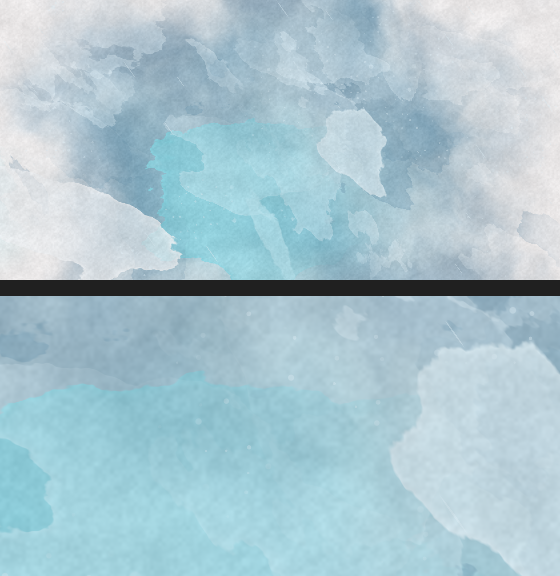
Top, the full canvas; bottom, a detail of the centre.
Reproduce this background procedurally as a Shadertoy shader.

```glsl
// Layered watercolour on paper: a steel-blue wash with a turquoise pool,
// fading to warm white at the borders. Ragged translucent blots, brush
// streaks, droplets and grain are laid over it with noise and hashes.

const vec3 STEEL = vec3(0.43, 0.59, 0.68);
const vec3 SLATE = vec3(0.60, 0.68, 0.74);
const vec3 MIST = vec3(0.76, 0.82, 0.85);
const vec3 TURQUOISE = vec3(0.50, 0.79, 0.84);
const vec3 PAPER = vec3(0.91, 0.90, 0.90);

float hash(vec2 p) {
    vec3 q = fract(vec3(p.xyx) * 0.1031);
    q += dot(q, q.yzx + 33.33);
    return fract((q.x + q.y) * q.z);
}

vec2 hash2(vec2 p) { return vec2(hash(p), hash(p + 71.7)); }

float noise(vec2 p) {
    vec2 i = floor(p), f = fract(p);
    f = f * f * (3.0 - 2.0 * f);
    return mix(mix(hash(i), hash(i + vec2(1, 0)), f.x),
               mix(hash(i + vec2(0, 1)), hash(i + vec2(1, 1)), f.x), f.y);
}

vec2 turn(vec2 p, float a) {
    float c = cos(a), s = sin(a);
    return vec2(c * p.x + s * p.y, c * p.y - s * p.x);
}

float fbm(vec2 p) {
    float sum = 0.0, amp = 0.5;
    for (int i = 0; i < 6; i++) {
        sum += amp * noise(p);
        p = turn(p, 0.6) * 2.03 + 11.3;
        amp *= 0.5;
    }
    return sum;
}

float glow(vec2 p, vec2 centre, vec2 radius) {
    vec2 d = (p - centre) / radius;
    return exp(-dot(d, d));
}

// Approximate signed depth inside a ragged ellipse
float blot(vec2 p, vec2 centre, vec2 radius, float angle, float rough, float seed) {
    vec2 q = turn(p - centre, angle);
    float ragged = fbm(q * vec2(5.0, 9.0) + seed * 17.0 + 40.0) - 0.5;
    return (1.0 - length(q / radius)) * min(radius.x, radius.y) + rough * ragged;
}

// Translucent paint with a crisp border and a slightly denser rim
vec3 glaze(vec3 under, vec3 tint, float depth, float opacity) {
    float cover = smoothstep(-0.002, 0.004, depth);
    float rim = exp(-max(depth, 0.0) * 90.0);
    return mix(under, tint, clamp(opacity * cover * (0.85 + 0.4 * rim), 0.0, 1.0));
}

// Scattered round or elongated marks, one per cell
float marks(vec2 p, float cells, vec2 size, float density, float seed) {
    vec2 g = p * cells, id = floor(g);
    vec2 h = hash2(id + seed);
    vec2 d = (fract(g) - 0.5 - (h - 0.5) * 0.4) / (size * (0.3 + 0.7 * h.y));
    return step(hash(id + seed + 9.1), density) * (1.0 - smoothstep(0.7, 1.1, length(d)));
}

// Share of bare paper: high at the borders, broken by clouds
float paleness(vec2 p, float cloud) {
    float d = length((p - vec2(1.03, 0.5)) * vec2(1.0, 0.75));
    d += 0.28 * glow(p, vec2(0.62, 1.05), vec2(0.28, 0.25));
    d += 0.18 * glow(p, vec2(1.5, 1.0), vec2(0.25, 0.2));
    d -= 0.20 * glow(p, vec2(0.32, 0.62), vec2(0.3, 0.2));
    return smoothstep(0.45, 0.98, d + (cloud - 0.48) * 0.55);
}

vec3 wash(vec2 p, float cloud, float pale) {
    vec3 col = mix(SLATE, MIST, smoothstep(0.36, 0.68, cloud));
    float hollow = glow(p, vec2(0.85, 0.84), vec2(0.22, 0.16))
                 + glow(p, vec2(1.28, 0.88), vec2(0.16, 0.2))
                 + glow(p, vec2(0.50, 0.42), vec2(0.17, 0.28))
                 + glow(p, vec2(1.12, 0.20), vec2(0.25, 0.13))
                 + glow(p, vec2(1.56, 0.55), vec2(0.2, 0.2));
    col = mix(col, STEEL, min(hollow, 1.0) * (0.95 - 0.5 * cloud));
    col = mix(col, TURQUOISE, 0.55 * glow(p, vec2(0.98, 0.28), vec2(0.42, 0.3)));
    col = mix(col, PAPER, pale);
    return mix(col, TURQUOISE, 0.7 * glow(p, vec2(-0.03, 0.3), vec2(0.12, 0.13)));
}

void mainImage(out vec4 fragColor, in vec2 fragCoord) {
    vec2 p = fragCoord / iResolution.y;
    p.x *= 2.0 * iResolution.y / iResolution.x;
    vec2 bent = p + 0.28 * (vec2(fbm(p * 3.0), fbm(p * 3.0 + 31.0)) - 0.48);
    float cloud = fbm(bent * 3.5 + 5.0);
    float pale = paleness(bent, cloud);
    vec3 col = wash(bent, cloud, pale);

    // Turquoise pool, sharp at its upper left and dissolving to the right
    float pool = blot(p, vec2(0.91, 0.30), vec2(0.38, 0.30), 0.2, 0.32, 1.0);
    col = glaze(col, TURQUOISE + 0.12 * (cloud - 0.45), pool, 0.85 * smoothstep(1.4, 0.65, bent.x));

    // Scattered light and dark glazes, each fading along its own direction
    for (int i = 0; i < 30; i++) {
        float k = float(i);
        vec2 h = hash2(vec2(k, 3.7)), s = hash2(vec2(k, 19.3));
        vec2 centre = vec2(2.0, 1.0) * fract(h + k * vec2(0.618, 0.382));
        vec2 radius = mix(0.06, 0.24, s.x * s.x) * vec2(1.35, 0.85);
        float depth = blot(p, centre, radius, -1.4 + 1.3 * s.y, 0.30, k);
        float fade = smoothstep(-0.14, 0.12, dot(p - centre, turn(vec2(1, 0), 6.28 * h.x)));
        bool dark = i % 4 == 0;
        vec3 tint = dark ? mix(STEEL, SLATE, pale) : mix(mix(col, MIST, 0.6) + 0.06, PAPER, pale);
        col = glaze(col, tint, depth, (dark ? 0.38 : 0.55) * (0.2 + 0.8 * fade));
    }

    // Opaque pale strokes
    col = glaze(col, vec3(0.90, 0.91, 0.92), blot(p, vec2(0.2, 0.2), vec2(0.36, 0.14), -0.3, 0.20, 4.0), 0.75);
    col = glaze(col, vec3(0.80, 0.87, 0.90), blot(p, vec2(1.27, 0.48), vec2(0.13, 0.075), -1.0, 0.16, 7.0), 0.85);
    col = glaze(col, vec3(0.68, 0.85, 0.89), blot(p, vec2(0.99, 0.12), vec2(0.18, 0.05), -1.1, 0.10, 9.0), 0.7);

    // Slanted streaks and droplets gathered in patches
    float patches = smoothstep(0.46, 0.64, fbm(p * 4.0 + 60.0));
    float streaks = marks(turn(p, -0.95), 7.0, vec2(0.28, 0.014), 0.3, 5.0);
    float drops = max(marks(p, 38.0, vec2(0.17), 0.3, 2.0), marks(p, 14.0, vec2(0.13), 0.12, 8.0));
    col = mix(col, MIST + 0.08, 0.4 * max(streaks, drops * patches));

    // Mottled pigment, slanted fibres and fine paper grain
    float fibre = noise(turn(p, 0.7) * vec2(45.0, 170.0)) - 0.5;
    float grain = noise(p * 210.0) + noise(p * 120.0 + 8.0) - 1.0;
    col += 0.10 * (fbm(p * 14.0) - 0.48) + 0.018 * fibre + 0.030 * grain;
    fragColor = vec4(clamp(col, 0.0, 1.0), 1.0);
}
```
